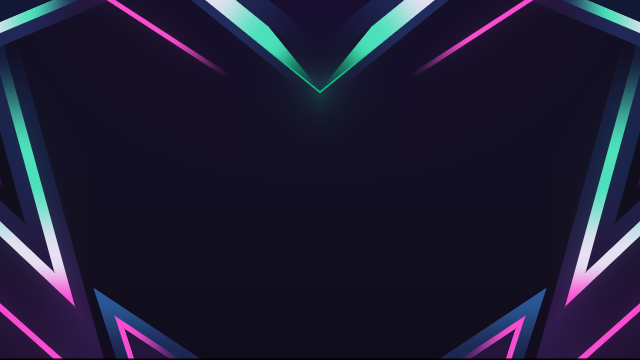
Write a Shadertoy shader that draws this background.

```glsl
#define NIGHT vec3(0.070, 0.058, 0.125)
#define VIOLET vec3(0.095, 0.050, 0.200)
#define NAVY vec3(0.120, 0.160, 0.340)
#define PLUM vec3(0.165, 0.095, 0.270)
#define BLUE vec3(0.170, 0.350, 0.600)
#define GREEN vec3(0.080, 0.620, 0.430)
#define MINT vec3(0.300, 0.880, 0.730)
#define PALE vec3(0.900, 0.880, 0.950)
#define PINK vec3(0.980, 0.300, 0.820)
#define SIDE_WIDTH 0.27
#define CREST_WIDTH 0.48

// Antialiased coverage of a signed distance; the canvas is 9 units high
float fill(float d) {
    return clamp(0.5 - d * iResolution.y / 9.0, 0.0, 1.0);
}

float band(float d, float low, float high) {
    return fill(low - d) * fill(d - high);
}

float cross2(vec2 a, vec2 b) {
    return a.x * b.y - a.y * b.x;
}

// Corner opening counterclockwise from direction a to direction b
float wedge(vec2 d, vec2 a, vec2 b) {
    return max(-cross2(normalize(a), d), cross2(normalize(b), d));
}

// x: distance to the segment, y: position along it
vec2 segment(vec2 p, vec2 a, vec2 b) {
    vec2 d = b - a;
    float h = clamp(dot(p - a, d) / dot(d, d), 0.0, 1.0);
    return vec2(length(p - a - d * h), h);
}

void addStreak(inout vec3 col, vec2 p, vec2 a, vec2 b, float halfWidth, float fadeStart) {
    vec2 s = segment(p, a, b);
    float fade = 1.0 - smoothstep(fadeStart, 1.0, s.y);
    col += PINK * 0.07 * fade * exp(-s.x * 4.0);
    col = mix(col, PINK, fill(s.x - halfWidth) * fade);
}

void addSideArrow(inout vec3 col, vec2 p) {
    vec2 d = p - vec2(1.875, 1.333);
    vec2 upper = vec2(-0.274, 1.0);
    float edge = -cross2(normalize(upper), d);
    float arrow = wedge(d, upper, vec2(-1.06, 1.0));

    // Wide backing stripe, navy above and plum below
    vec3 backing = mix(PLUM, NAVY * 0.7, smoothstep(1.0, 5.5, p.y));
    backing *= mix(0.75, 1.0, smoothstep(-1.3, 0.2, edge));
    float top = 1.0 - smoothstep(6.2, 8.0, p.y);
    col = mix(col, backing, fill(edge - 0.35) * top);

    // Nested layers inside the arrow
    col = mix(col, mix(PLUM, NAVY, smoothstep(2.0, 5.0, p.y)) * 0.85, fill(arrow + SIDE_WIDTH) * top);
    col = mix(col, NIGHT * 0.9, fill(arrow + 0.65));
    col = mix(col, PLUM, fill(arrow + 0.95));

    // Luminous outline
    vec3 glow = mix(PINK, PALE, smoothstep(1.4, 2.5, p.y));
    glow = mix(glow, MINT, smoothstep(2.7, 4.5, p.y));
    glow = mix(glow, NAVY * 0.7, smoothstep(5.2, 7.7, p.y));
    col += glow * 0.06 * exp(-abs(arrow) * 4.0) * top;
    col = mix(col, glow, band(arrow, -SIDE_WIDTH, 0.0));
}

void addCrest(inout vec3 col, vec2 p, float middle) {
    vec2 d = p - vec2(middle, 6.67);
    float across = dot(d, vec2(0.63, 0.776));
    float along = dot(d, vec2(-0.776, 0.63));

    // Dim blue flanks
    col = mix(col, NAVY, band(across, CREST_WIDTH, 1.0) * smoothstep(0.8, 3.4, along));
    col = mix(col, NAVY * 1.05, band(across, -0.22, 0.1) * smoothstep(0.1, 2.8, along));

    // Bright arm, fine edge line and glow at the point
    vec3 glow = mix(GREEN, MINT, smoothstep(0.6, 1.8, along));
    glow = mix(glow, PALE, smoothstep(2.0, 3.6, along));
    float width = min(CREST_WIDTH, 0.05 + 0.21 * max(along, 0.0));
    col += GREEN * 0.22 * exp(-length(d) * 2.2);
    col += GREEN * 0.12 * exp(-abs(across - 0.15) * 4.0) * smoothstep(3.5, 0.5, along);
    col = mix(col, glow, band(across, 0.0, width) * smoothstep(-0.1, 1.5, along));
    col = mix(col, GREEN * 1.2, band(across, 0.0, 0.04) * smoothstep(2.0, 0.6, along));
}

void addCornerBar(inout vec3 col, vec2 p) {
    float d = dot(p - vec2(0.0, 8.17), vec2(-0.387, 0.922));
    vec3 glow = mix(PALE, MINT, smoothstep(-0.3, 0.9, p.x));
    glow = mix(glow, NAVY, smoothstep(0.7, 2.0, p.x));
    col = mix(col, mix(NAVY, PLUM * 0.8, smoothstep(0.3, 2.6, p.x)), band(d, -0.31, 0.0));
    col = mix(col, glow, band(d, 0.0, 0.26));
    col = mix(col, NAVY * 0.6, fill(0.26 - d));
}

void addFloorArrow(inout vec3 col, vec2 p) {
    float d = wedge(p - vec2(2.333, 1.81), vec2(28.0, -87.0), vec2(128.0, -85.0));
    float low = smoothstep(1.7, 0.0, p.y);
    col = mix(col, mix(BLUE, NAVY * 0.9, low), fill(d));
    col = mix(col, mix(PINK, PLUM * 1.4, low * smoothstep(3.1, 4.5, p.x)), band(d, -0.43, -0.29));
    col = mix(col, PLUM * 0.85, fill(d + 0.43));
}

void mainImage(out vec4 fragColor, in vec2 fragCoord) {
    vec2 p = fragCoord / iResolution.y * 9.0;
    float middle = 4.5 * iResolution.x / iResolution.y;
    p.x = middle - abs(p.x - middle);

    // Dark backdrop with a violet haze from above
    float haze = exp(-length((p - vec2(middle, 9.5)) * vec2(0.22, 0.32)) * 1.4);
    vec3 col = mix(NIGHT, VIOLET, haze);
    col *= mix(0.86, 1.05, smoothstep(0.0, 5.0, p.y));

    addCrest(col, p, middle);
    addSideArrow(col, p);
    addCornerBar(col, p);
    addStreak(col, p, vec2(2.65, 9.08), vec2(5.85, 7.0), 0.06, 0.45);
    addStreak(col, p, vec2(-0.2, 1.5), vec2(1.6, -0.1), 0.075, 0.99);
    addFloorArrow(col, p);

    // Thin dark base line
    col *= 1.0 - 0.9 * fill(p.y - 0.04);
    fragColor = vec4(col, 1.0);
}
```
